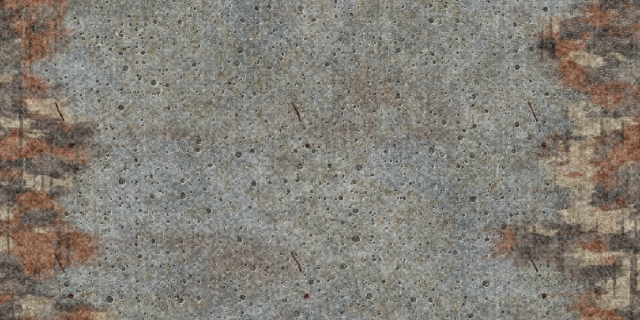
Write a Shadertoy shader that draws this texture.

```glsl
// Weathered grey concrete with pits, scratches and rusty, flaking side edges.

const vec3 STONE = vec3(0.545, 0.548, 0.525);
const vec3 STAIN = vec3(0.475, 0.425, 0.385);
const vec3 SOOT  = vec3(0.30, 0.275, 0.26);
const vec3 RUST  = vec3(0.55, 0.36, 0.26);
const vec3 CREAM = vec3(0.68, 0.62, 0.52);
const vec3 OCHRE = vec3(0.52, 0.45, 0.33);
const vec3 CHALK = vec3(0.76, 0.76, 0.72);
const vec3 IRON  = vec3(0.27, 0.14, 0.10);

float hash(vec2 p) {
    return fract(sin(dot(p, vec2(127.1, 311.7))) * 43758.5453);
}

float noise(vec2 p) {
    vec2 i = floor(p), f = fract(p);
    f = f * f * (3.0 - 2.0 * f);
    return mix(mix(hash(i), hash(i + vec2(1, 0)), f.x),
               mix(hash(i + vec2(0, 1)), hash(i + vec2(1, 1)), f.x), f.y);
}

float fbm(vec2 p) {
    float sum = 0.0, amp = 0.5;
    for (int i = 0; i < 5; i++) {
        sum += amp * noise(p);
        p = mat2(1.6, 0.25, -0.25, 1.6) * p * 1.25 + 17.3;
        amp *= 0.5;
    }
    return sum / 0.97;
}

float segment(vec2 p, vec2 a, vec2 b) {
    vec2 d = b - a;
    return length(p - a - d * clamp(dot(p - a, d) / dot(d, d), 0.0, 1.0));
}

// Soft-edged ellipse, 1 at its centre.
float blob(vec2 p, vec2 center, vec2 radius) {
    return smoothstep(1.3, 0.4, length((p - center) / radius));
}

// One jittered speck per grid cell: x is the core, y a lit crescent beside it.
vec2 specks(vec2 p, float scale, float share, float seed) {
    vec2 g = p * scale, id = floor(g) + seed;
    vec2 jitter = vec2(hash(id + 3.1), hash(id + 7.7));
    vec2 d = fract(g) - 0.3 - 0.4 * jitter;
    d.x *= 0.8 + 0.5 * hash(id + 5.3);
    float r = mix(0.08, 0.24, pow(hash(id + 9.2), 2.0));
    float on = step(hash(id), share);
    float soft = 0.0015 * scale;
    float core = 1.0 - smoothstep(r - soft, r + soft, length(d));
    float halo = 1.0 - smoothstep(r, r + 2.0 * soft, length(d + vec2(-0.05, 0.06)));
    return on * vec2(core, halo * (1.0 - core));
}

vec3 concrete(vec2 p) {
    vec3 col = STONE + 0.16 * (fbm(p * 5.0) - 0.5);
    col += 0.14 * (fbm(p * 24.0 + 40.0) - 0.5);
    float warm = smoothstep(0.52, 0.72, fbm(p * 38.0 + 9.0));
    col = mix(col, OCHRE, 0.35 * warm);
    return col + vec3(-0.015, 0.0, 0.02) * smoothstep(0.45, 0.65, fbm(p * 4.0 + 70.0));
}

// Brown bands washed across the middle.
float stainMask(vec2 p) {
    float m = blob(p, vec2(1.15, 0.65), vec2(0.30, 0.12));
    m = max(m, blob(p, vec2(0.62, 0.17), vec2(0.36, 0.13)));
    m = max(m, blob(p, vec2(0.45, 0.56), vec2(0.28, 0.06)));
    m = max(m, blob(p, vec2(1.62, 0.29), vec2(0.30, 0.09)));
    float wash = fbm(p * vec2(7.0, 11.0) + 3.0) + 0.3 * (noise(p * vec2(70.0, 7.0)) - 0.5);
    return m * smoothstep(0.25, 0.65, wash);
}

float edgeMask(vec2 p) {
    float side = max(smoothstep(0.55, 0.0, p.x), smoothstep(1.45, 2.02, p.x));
    side += 0.25 * blob(p, vec2(1.85, 0.27), vec2(0.35, 0.16));
    return smoothstep(0.30, 0.62, side * 0.85 + 1.3 * (fbm(p * vec2(4.0, 9.0) + 21.0) - 0.5));
}

// Layered soot, rust and bare cream, dragged sideways.
vec3 flaking(vec2 p) {
    vec2 q = p * vec2(8.0, 19.0);
    vec3 col = mix(STAIN, SOOT, 0.85 * smoothstep(0.42, 0.64, fbm(q + 5.0)));
    col = mix(col, RUST, 0.85 * smoothstep(0.46, 0.64, fbm(p * vec2(9.0, 13.0) + 31.0)));
    col = mix(col, CREAM, 0.85 * smoothstep(0.55, 0.65, fbm(q * 1.1 + 57.0)));
    float drip = smoothstep(0.74, 0.9, noise(p * vec2(75.0, 7.0) + 13.0));
    col = mix(col, SOOT * 0.8, 0.55 * drip);
    return col + 0.30 * (fbm(p * vec2(38.0, 55.0)) - 0.5);
}

// Marks that recur across the slab: patch, chalk run, scratches, iron spot.
vec3 marks(vec3 col, vec2 p) {
    vec2 period = vec2(0.74, 0.47);
    vec2 q = mod(p - vec2(0.92, 0.62) + 0.5 * period, period) - 0.5 * period;
    q += 0.006 * (vec2(noise(p * 40.0), noise(p * 40.0 + 8.0)) - 0.5);
    float patchy = blob(q, vec2(-0.03, -0.13), vec2(0.048, 0.034));
    col = mix(col, vec3(0.49, 0.47, 0.44), 0.7 * patchy);
    float run = segment(q, vec2(-0.105, -0.10), vec2(-0.107, -0.21));
    col = mix(col, CHALK, 0.6 * smoothstep(0.007, 0.001, run) * noise(p * 90.0));
    float scratch = segment(q, vec2(-0.008, 0.06), vec2(0.02, 0.002));
    col = mix(col, IRON, 0.75 * smoothstep(0.0045, 0.001, scratch));
    float graze = segment(q, vec2(0.05, -0.085), vec2(0.12, -0.06));
    col = mix(col, RUST * 0.8, 0.5 * smoothstep(0.004, 0.001, graze) * noise(p * 60.0));
    float spot = length(q - vec2(0.04, -0.075));
    return mix(col, IRON, 0.9 * smoothstep(0.011, 0.005, spot));
}

void mainImage(out vec4 fragColor, in vec2 fragCoord) {
    vec2 p = fragCoord / iResolution.y;
    p.x *= 2.0 * iResolution.y / iResolution.x;
    float edge = edgeMask(p);

    vec3 col = mix(concrete(p), STAIN, 0.7 * stainMask(p));
    col = mix(col, flaking(p), 0.9 * edge);

    // Ochre flecks, chalk grains, then pits of three sizes.
    float clean = 1.0 - 0.7 * edge;
    col = mix(col, OCHRE * 0.9, 0.55 * clean * specks(p, 34.0, 0.35, 11.0).x);
    col = mix(col, CHALK, 0.6 * clean * specks(p, 62.0, 0.20, 23.0).x);
    for (int i = 0; i < 3; i++) {
        float k = float(i);
        vec2 pit = clean * specks(p + 0.37 * k, 22.0 + 20.0 * k, 0.30, 41.0 + 19.0 * k);
        col = mix(col, CHALK, 0.45 * pit.y);
        col = mix(col, SOOT * 0.85, 0.7 * pit.x);
    }
    col = marks(col, p);

    // Sandy grain.
    float grain = 0.15 * (noise(p * 115.0) - 0.5) + 0.18 * (noise(p * 235.0 + 5.0) - 0.5);
    fragColor = vec4(clamp(col + grain, 0.0, 1.0), 1.0);
}
```
